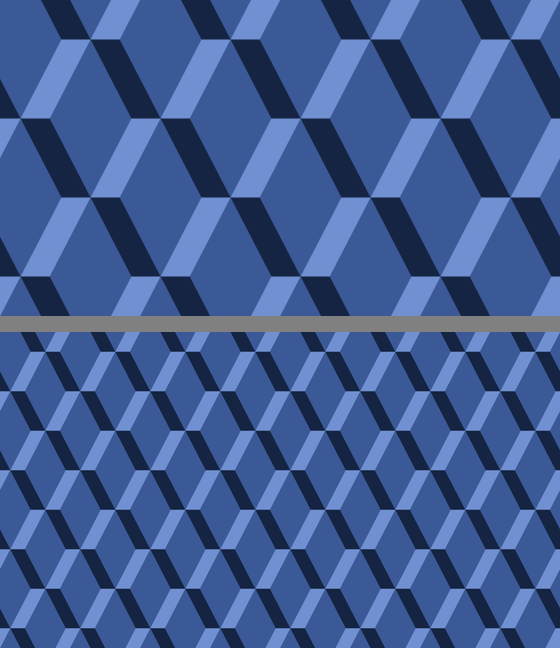
Top, the tile; bottom, the same tile 2 across and 2 down.
This pattern is drawn by a WebGL 2 fragment shader. Its source:

```glsl
#version 300 es
precision highp float;
// Zigzag lattice of slanted light and dark bars on blue, 4 repeats across and 2 down.
uniform vec2 u_resolution;
out vec4 fragColor;

// Coverage of a bar that starts at left and recurs every unit of x
float bar(float x, float left, float width, float pixel) {
  float d = abs(fract(x - left - 0.5 * width + 0.5) - 0.5) - 0.5 * width;
  return clamp(0.5 - d / pixel, 0.0, 1.0);
}

// One row of bars leaning away from a shared node on its top edge
vec3 rowColor(float x, float y, float row, float pixel) {
  const float width = 0.208;
  float node = 0.647 + 0.5 * mod(row, 2.0);
  float lean = (0.5 - width) * (row + 1.0 - y);
  vec3 color = vec3(0.232, 0.350, 0.590);
  color = mix(color, vec3(0.443, 0.565, 0.820), bar(x, node - width - lean, width, pixel));
  return mix(color, vec3(0.080, 0.140, 0.258), bar(x, node + lean, width, pixel));
}

void main() {
  vec2 p = gl_FragCoord.xy / u_resolution * 4.0 - vec2(0.0, 0.5);
  vec2 pixel = 4.0 / u_resolution;

  // Blend the two rows that meet at the nearest horizontal edge
  float edge = floor(p.y + 0.5);
  vec3 below = rowColor(p.x, p.y, edge - 1.0, 1.15 * pixel.x);
  vec3 above = rowColor(p.x, p.y, edge, 1.15 * pixel.x);
  float cover = clamp(0.5 + (p.y - edge) / pixel.y, 0.0, 1.0);
  fragColor = vec4(mix(below, above, cover), 1.0);
}
```
